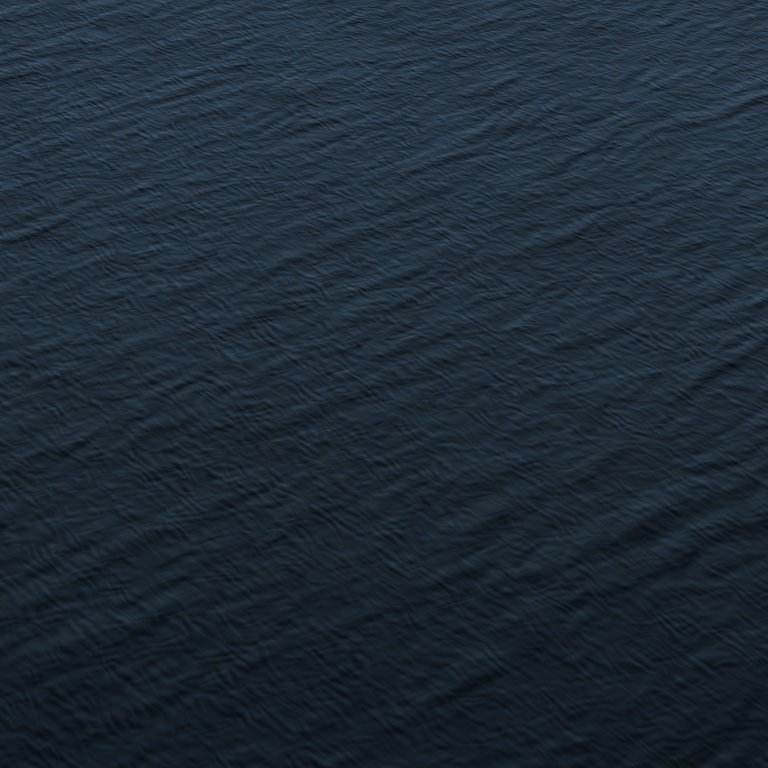
Write a WebGL 2 fragment shader that draws this texture.

```glsl
#version 300 es
precision highp float;

#define HORIZON 2.1
#define SWELL_ANGLE 0.36
#define SWELL_SIZE vec2(0.22, 0.037)
#define CHOP_SIZE vec2(0.07, 0.0165)
#define CROSS_ANGLE -0.56
#define CROSS_SIZE vec2(0.034, 0.0078)
#define CONTRAST 1.25
#define NEAR_COLOR vec3(0.064, 0.106, 0.136)
#define FAR_COLOR vec3(0.160, 0.228, 0.298)
#define WARM_TINT vec3(1.16, 1.0, 0.87)

uniform vec2 u_resolution;
out vec4 fragColor;

vec2 hash22(vec2 p) {
  vec3 h = fract(p.xyx * vec3(0.1031, 0.1030, 0.0973));
  h += dot(h, h.yzx + 33.33);
  return fract((h.xx + h.yz) * h.zy);
}

float cornerSlope(vec2 cell, vec2 corner, vec2 f) {
  return dot(hash22(cell + corner) * 2.0 - 1.0, f - corner);
}

// Gradient noise, roughly -0.7 to 0.7
float noise(vec2 p) {
  vec2 i = floor(p), f = p - i;
  vec2 w = f * f * f * (f * (f * 6.0 - 15.0) + 10.0);
  float low = mix(cornerSlope(i, vec2(0, 0), f), cornerSlope(i, vec2(1, 0), f), w.x);
  float high = mix(cornerSlope(i, vec2(0, 1), f), cornerSlope(i, vec2(1, 1), f), w.x);
  return mix(low, high, w.y);
}

// Rounded ridges along the zero lines of the noise
float crestHeight(vec2 p) {
  float n = noise(p);
  return -sqrt(n * n + 0.003);
}

// Light on a wave train; size is crest length and crest spacing
float waveLight(vec2 q, float angle, vec2 size) {
  vec2 along = vec2(cos(angle), sin(angle));
  vec2 s = vec2(dot(q, along), dot(q, vec2(-along.y, along.x))) / size;
  s += vec2(0.5, 0.7) * noise(s * vec2(0.9, 0.35) + 17.3);
  s.y += 0.28 * noise(s * vec2(3.3, 0.8) + 5.7);
  const vec2 offset = vec2(0.0, 0.16);
  return crestHeight(s + offset) - crestHeight(s - offset);
}

void main() {
  vec2 uv = gl_FragCoord.xy / u_resolution.y;

  // Water plane in perspective, unit scale at mid height
  float reach = HORIZON - 0.5;
  vec2 q = vec2(uv.x - 0.5, reach) * reach / (HORIZON - uv.y);

  // Long swell, broken into stretches, then shorter chop
  float stretches = 0.9 + 0.6 * noise(q * vec2(4.0, 9.0) + 3.1);
  float light = 0.52 * stretches * waveLight(q, SWELL_ANGLE, SWELL_SIZE);
  light += 0.40 * waveLight(q + 4.3, SWELL_ANGLE + 0.14, CHOP_SIZE * 1.4);
  light += 0.42 * waveLight(q + 7.9, SWELL_ANGLE - 0.16, CHOP_SIZE);

  // Fine ripples running across the swell
  float gusts = 0.95 + 0.6 * noise(q * vec2(9.0, 15.0) + 8.4);
  light += 0.66 * gusts * waveLight(q + 2.6, CROSS_ANGLE, CROSS_SIZE);
  light += 0.36 * waveLight(q + 9.2, CROSS_ANGLE + 0.25, CROSS_SIZE * 1.5);
  light += 0.48 * waveLight(q + 6.1, 0.12, CROSS_SIZE * 0.95);

  // Broad patches of brighter and darker water
  light += 0.07 * noise(q * vec2(3.0, 7.0) + 1.7);
  light += 0.10 * noise(q * vec2(11.0, 26.0) + 12.2);

  vec3 color = mix(NEAR_COLOR, FAR_COLOR, smoothstep(-0.15, 1.1, uv.y));
  color *= max(1.0 + CONTRAST * light, 0.3);

  // Slight drift between blue and grey
  float warmth = 0.22 + 0.9 * noise(q * vec2(55.0, 120.0) + 21.0);
  color *= mix(vec3(1.0), WARM_TINT, clamp(warmth, 0.0, 1.0));

  fragColor = vec4(color, 1.0);
}
```
